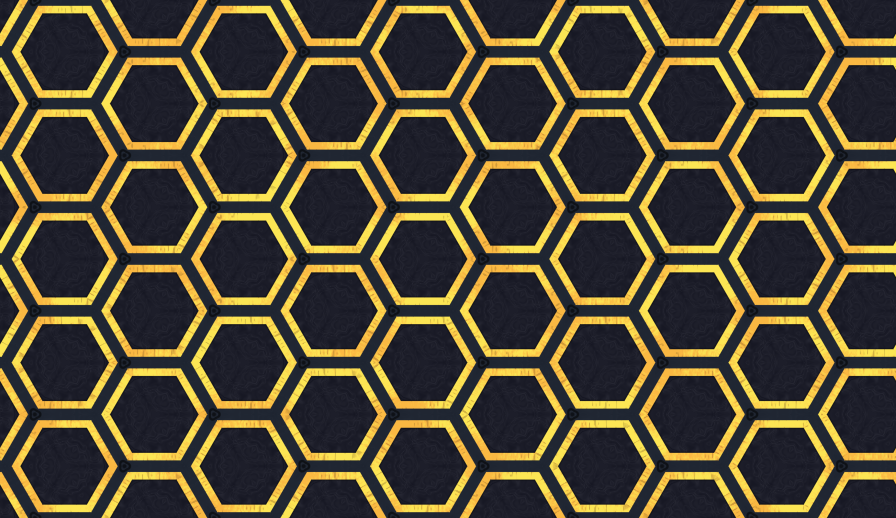
Write a Shadertoy shader that draws this pattern.

```glsl
// Golden hexagon outlines on dark, kaleidoscopic fibrous panels
#define REPEATS 5.0
#define OFFSET vec2(0.361, 0.5)
#define OUTER 0.444
#define INNER 0.371
#define PANEL vec3(0.112, 0.116, 0.162)
#define GUTTER vec3(0.125, 0.150, 0.197)
#define YELLOW vec3(0.99, 0.90, 0.33)
#define ORANGE vec3(0.98, 0.72, 0.26)
#define FIBRE 0.085
#define BLOT 0.055

const float SQRT3 = 1.7320508;
const float THIRD_TURN = 2.0943951;

float hash(vec2 p) {
    vec3 q = fract(p.xyx * vec3(0.1031, 0.1030, 0.0973));
    q += dot(q, q.yzx + 33.33);
    return fract((q.x + q.y) * q.z);
}

// Value noise that wraps after a whole number of lattice steps
float noise(vec2 p, vec2 period) {
    vec2 i = floor(p), f = fract(p);
    f = f * f * (3.0 - 2.0 * f);
    vec2 a = mod(i, period), b = mod(i + 1.0, period);
    return mix(mix(hash(a), hash(vec2(b.x, a.y)), f.x),
               mix(hash(vec2(a.x, b.y)), hash(b), f.x), f.y);
}

float noise(vec2 p) { return noise(p, vec2(256.0)); }

// Offset from the nearest hexagon centre (xy) and its wrapped id (zw)
vec4 hexCell(vec2 q) {
    vec2 idA = floor(q + 0.5), idB = floor(q) + 0.5;
    vec2 scale = vec2(SQRT3, 1.0);
    vec2 a = (q - idA) * scale, b = (q - idB) * scale;
    return dot(a, a) < dot(b, b) ? vec4(a, mod(idA, REPEATS))
                                 : vec4(b, mod(idB, REPEATS));
}

// Mirror the plane into one sixth: threefold symmetry with reflections
vec2 foldWedge(vec2 p) {
    float angle = atan(p.y, p.x + 1e-6);
    angle = abs(mod(angle + 0.5 * THIRD_TURN, THIRD_TURN) - 0.5 * THIRD_TURN);
    return length(p) * vec2(cos(angle), sin(angle));
}

// Crumpled fibres: curved creases over soft folds
float fibres(vec2 f) {
    vec2 w = f * 9.0 + 2.0 * vec2(noise(f * 11.0), noise(f * 11.0 + 31.0));
    float soft = noise(w);
    float strand = noise(vec2(w.x * 1.2 - w.y * 0.7, w.y * 4.0 + w.x * 3.0) + 57.0);
    float crease = 1.0 - abs(2.0 * noise(w * 1.6 + 83.0) - 1.0);
    return 0.35 * soft + 0.35 * strand + 0.3 * pow(crease, 5.0);
}

// Small dark trefoil where three gutters meet
float rosette(vec2 f, float px) {
    vec2 c = f - vec2(1.0 / SQRT3, 0.0);
    float r = length(c);
    float lobe = 0.046 + 0.007 * cos(3.0 * atan(c.y, c.x + 1e-6));
    float ring = 1.0 - smoothstep(0.004, 0.010 + px, abs(r - lobe));
    float core = 1.0 - smoothstep(0.010, 0.020 + px, r);
    return max(ring, core);
}

void mainImage(out vec4 fragColor, in vec2 fragCoord) {
    vec2 uv = fragCoord / iResolution.xy;
    float px = REPEATS / iResolution.y;
    vec4 cell = hexCell(uv * REPEATS - OFFSET);
    vec2 f = foldWedge(cell.xy);
    float d = dot(f, vec2(0.5 * SQRT3, 0.5));
    float along = dot(f, vec2(-0.5, 0.5 * SQRT3));

    // Dark panel with light fibres and blots around its middle
    float r = length(f);
    float fibre = fibres(f) - 0.40;
    float blot = smoothstep(0.50, 0.75, noise(f * 13.0 + 7.0))
               * (1.0 - smoothstep(0.16, 0.30, r));
    vec3 panel = PANEL + FIBRE * fibre * mix(0.6, 1.2, smoothstep(0.08, 0.30, r));
    panel -= BLOT * blot;
    panel *= 1.0 - 0.35 * smoothstep(INNER - 0.022, INNER, d);

    // Smoother gutter
    vec3 gutter = GUTTER + 0.35 * FIBRE * fibre;
    gutter *= 1.0 - 0.55 * rosette(f, px);

    // Gold foil: broad drift across the canvas, fine strokes across the band
    float drift = noise(uv * vec2(26.0, 15.0), vec2(26.0, 15.0));
    float seed = hash(cell.zw * 2.0 + 11.0) * 40.0;
    float stroke = noise(vec2(along * 55.0 + seed, d * 22.0));
    float grain = noise(vec2(along * 110.0, d * 60.0) + seed);
    float corner = smoothstep(0.0, 0.29, -along);
    float warm = 0.55 * drift + 0.30 * stroke + 0.15 * grain + 0.22 * corner - 0.05;
    vec3 gold = mix(YELLOW, ORANGE, smoothstep(0.28, 0.72, warm));
    gold *= 1.0 - 0.16 * smoothstep(0.68, 0.95, stroke);

    // Layers with smoothed edges
    float aa = 0.7 * px;
    vec3 col = mix(panel, gold, smoothstep(INNER - aa, INNER + aa, d));
    col = mix(col, gutter, smoothstep(OUTER - aa, OUTER + aa, d));
    fragColor = vec4(clamp(col, 0.0, 1.0), 1.0);
}
```
